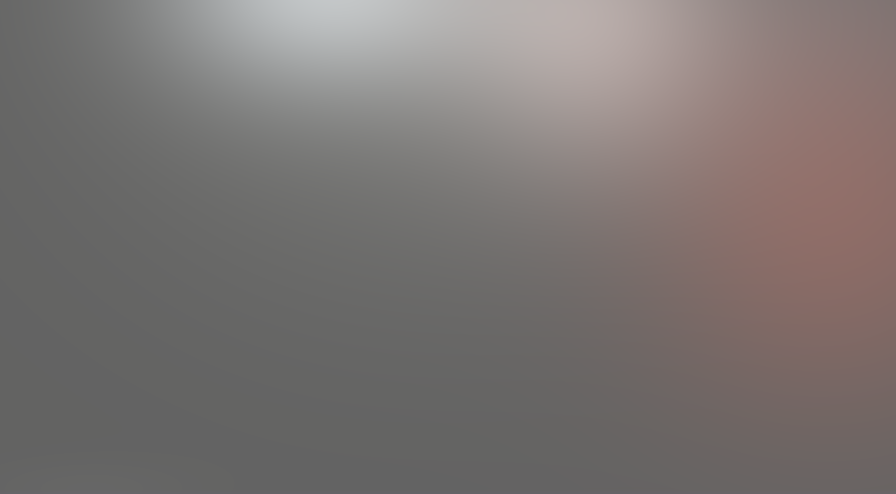
A WebGL 2 fragment shader for this background:

```glsl
#version 300 es
precision highp float;
// Soft studio-like backdrop: a dark neutral grey lit by blurred lights.
// Each light is an elliptical Gaussian added to the base colour, placed in
// units of the canvas height and stretched to the canvas aspect.

#define ASPECT 1.8156
#define BASE_GREY vec3(0.386, 0.386, 0.384)
#define COOL_LIGHT vec3(0.285, 0.300, 0.315)
#define ROSE_LIGHT vec3(0.235, 0.205, 0.203)
#define WARM_HAZE vec3(0.100, 0.100, 0.092)
#define RED_LIGHT vec3(0.163, 0.032, 0.012)
#define CORNER_LIGHT vec3(0.050, 0.046, 0.050)
#define FLOOR_LIGHT vec3(0.014)
#define EDGE_TINT vec3(0.006, 0.000, 0.018)
#define EDGE_HEIGHT 0.010

uniform vec2 u_resolution;
out vec4 fragColor;

// Elliptical falloff: 1 at the centre, 1/e at the given radii.
float glow(vec2 p, vec2 centre, vec2 radii) {
    vec2 d = (p - centre) / radii;
    return exp(-dot(d, d));
}

void main() {
    vec2 uv = gl_FragCoord.xy / u_resolution;
    vec2 p = uv * vec2(ASPECT, 1.0);
    vec3 colour = BASE_GREY;

    // Bright lights along the top
    colour += COOL_LIGHT * glow(p, vec2(0.64, 1.03), vec2(0.33, 0.22));
    colour += ROSE_LIGHT * glow(p, vec2(1.20, 0.96), vec2(0.30, 0.30));
    colour += CORNER_LIGHT * glow(p, vec2(1.75, 1.00), vec2(0.32, 0.30));

    // Wide haze linking the lights, and the red light on the right
    colour += WARM_HAZE * glow(p, vec2(0.85, 1.00), vec2(0.60, 0.52));
    colour += RED_LIGHT * glow(p, vec2(1.70, 0.57), vec2(0.42, 0.42));

    // Faint lift at lower left and a thin tint on the bottom edge
    colour += FLOOR_LIGHT * glow(p, vec2(0.18, 0.01), vec2(0.22, 0.06));
    colour += EDGE_TINT * (1.0 - smoothstep(0.0, EDGE_HEIGHT, uv.y));

    fragColor = vec4(clamp(colour, 0.0, 1.0), 1.0);
}
```
